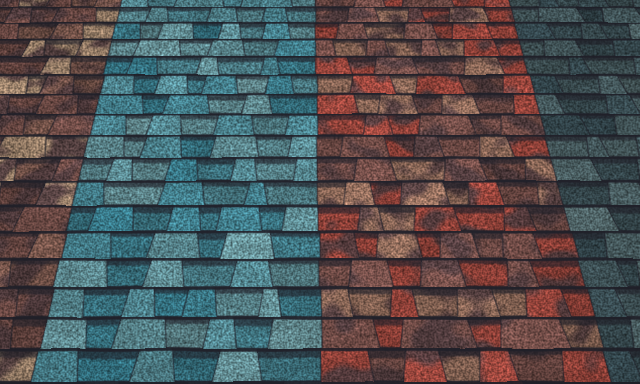
A Shadertoy shader for this texture:

```glsl
#define ROW_RATE 20.0      // rows per unit of log depth
#define ROW_DEPTH 1.283    // vertical foreshortening
#define BAND_TOP 0.504     // band width at the top edge
#define BAND_SPREAD 0.253  // widening toward the bottom
#define JITTER 0.58        // irregularity of tab widths
#define FLARE 0.13         // slant of tab sides
#define SEAM 0.0017        // half width of side seams
#define COURSE 0.085       // dark line under each course
#define GRAIN 0.50         // granule contrast
#define SHADOW vec3(0.125, 0.125, 0.16)

float hash(vec2 p) {
    vec3 q = fract(p.xyx * 0.1031);
    q += dot(q, q.yzx + 33.33);
    return fract((q.x + q.y) * q.z);
}

float gradientDot(vec2 cell, vec2 offset) {
    float angle = 6.2832 * hash(cell);
    return dot(vec2(cos(angle), sin(angle)), offset);
}

float gradientNoise(vec2 p) {
    vec2 i = floor(p), f = p - i;
    vec2 s = f * f * f * (f * (f * 6.0 - 15.0) + 10.0);
    vec2 e = vec2(1, 0);
    return mix(mix(gradientDot(i, f), gradientDot(i + e.xy, f - e.xy), s.x),
               mix(gradientDot(i + e.yx, f - e.yx), gradientDot(i + e.xx, f - e.xx), s.x), s.y);
}

// 1 for a raised tab, 0 for a recessed one
float raisedTab(float i, float seed) {
    return mod(i + floor(2.0 * hash(vec2(seed, 7.0))), 2.0);
}

// Left side of tab i, in tab units; the band ends stay straight
float tabEdge(float i, float count, float seed, float v) {
    if (i < 0.5 || i > count - 0.5) return i;
    float lean = FLARE * (v - 0.5) * (2.0 * raisedTab(i, seed) - 1.0);
    return i + JITTER * (hash(vec2(i, seed)) - 0.5) - lean;
}

vec3 pick(float a, vec3 first, vec3 second, vec3 third) {
    return a < 0.36 ? first : a < 0.70 ? second : third;
}

// Four colour bands; blotch adds soft dark blends to the warm ones
vec3 tabColour(float band, float a, float blotch) {
    if (band > 0.5) return mix(vec3(0.19, 0.26, 0.285), vec3(0.29, 0.365, 0.375), a);
    if (band < -0.5 && band > -1.5)
        return mix(vec3(0.19, 0.43, 0.49), vec3(0.38, 0.53, 0.55), a);
    vec3 dark = vec3(0.30, 0.225, 0.235);
    vec3 c = band < -1.0
        ? pick(a, vec3(0.46, 0.33, 0.29), vec3(0.60, 0.50, 0.41), vec3(0.41, 0.28, 0.26))
        : pick(a, vec3(0.57, 0.26, 0.225), vec3(0.55, 0.41, 0.345), vec3(0.43, 0.29, 0.27));
    return mix(c, dark, blotch);
}

void mainImage(out vec4 fragColor, in vec2 fragCoord) {
    float px = 1.0 / iResolution.y;
    vec2 p = fragCoord * px;
    float depth = 1.0 - p.y;

    // Courses shrink toward the top
    float stretch = 1.0 + ROW_DEPTH * depth;
    float r = ROW_RATE * log(stretch) - 0.446;
    r += 0.035 * gradientNoise(vec2(p.x * 7.0, floor(r + 0.5) * 3.7));
    float row = floor(r), v = r - row;
    float vpx = px * ROW_RATE * ROW_DEPTH / stretch;

    // Bands fan out around the middle seam
    float scale = BAND_TOP + BAND_SPREAD * depth;
    float u = (p.x - 0.820 - 0.0175 * depth) / scale;
    u += 0.012 * (hash(vec2(row, 91.0)) - 0.5);
    float band = clamp(floor(u), -2.0, 1.0);
    float seed = row + 40.0 * band + 120.0;

    // Locate the tab
    float count = 6.0 + floor(2.6 * hash(vec2(seed, 3.0)));
    float w = (u - band) * count;
    float i = floor(w);
    if (w < tabEdge(i, count, seed, v)) i -= 1.0;
    else if (w >= tabEdge(i + 1.0, count, seed, v)) i += 1.0;
    float side = min(w - tabEdge(i, count, seed, v), tabEdge(i + 1.0, count, seed, v) - w);
    side *= scale / count;
    float raised = raisedTab(i, seed);
    vec2 tab = vec2(i + 17.0, seed);

    // Surface colour, wear and granules
    float wear = gradientNoise(vec2(u * 8.0 + 5.0 * hash(tab + 11.0), row * 3.7 + v * 1.1));
    float blotch = smoothstep(-0.02, 0.32, wear + 0.30 * (hash(tab + 29.0) - 0.40));
    vec3 colour = tabColour(band, hash(tab), 0.9 * blotch);
    colour *= (0.93 + 0.14 * hash(tab + 53.0)) * mix(0.92, 1.03, raised);
    colour *= 1.0 + 0.15 * gradientNoise(p * vec2(14.0, 30.0));
    float granules = gradientNoise(p * 190.0) + 0.7 * gradientNoise(p * 107.0 + 31.0);
    colour *= 1.0 + GRAIN * granules;

    // Shadow falling on recessed tabs, with a slightly ragged lower side
    float reach = COURSE + 0.09 + 0.15 * hash(tab + 71.0) + 0.03 * gradientNoise(p * 60.0);
    float shade = (1.0 - raised) * (1.0 - smoothstep(reach - vpx, reach + vpx + 0.03, v));
    colour = mix(colour, SHADOW, 0.62 * shade);

    // Seams between tabs and dark lines between courses
    float seam = 1.0 - smoothstep(SEAM - px, SEAM + px, side);
    float top = 1.0 - smoothstep(COURSE - vpx, COURSE + vpx, v);
    float lip = (1.0 - raised) * smoothstep(0.965 - vpx, 0.965 + vpx, v);
    colour = mix(colour, SHADOW, 0.68 * seam);
    colour = mix(colour, SHADOW, 0.92 * max(top, lip));

    // Gentle falloff toward the corners
    vec2 centred = fragCoord / iResolution.xy - 0.5;
    colour *= 1.04 - 0.22 * dot(centred, centred);
    fragColor = vec4(clamp(colour, 0.0, 1.0), 1.0);
}
```
